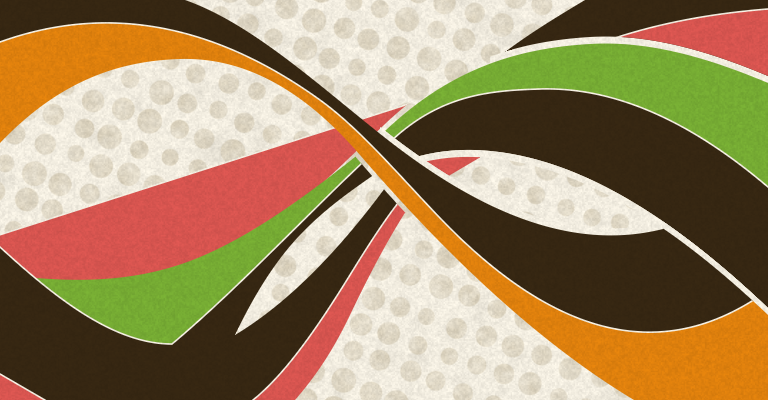
Give the GLSL for this background, as a Shadertoy shader.

```glsl
const vec3 PAPER = vec3(.95, .93, .88);
const vec3 SPOT = vec3(.81, .77, .68);
const vec3 DARK = vec3(.21, .15, .07);
const vec3 ORANGE = vec3(.87, .50, .05);
const vec3 GREEN = vec3(.46, .67, .20);
const vec3 RED = vec3(.84, .33, .31);

float hash(vec2 p) {
    vec3 q = fract(p.xyx * .1031);
    q += dot(q, q.yzx + 33.33);
    return fract((q.x + q.y) * q.z);
}

float noise(vec2 p) {
    vec2 i = floor(p), f = fract(p);
    f *= f * (3. - 2. * f);
    return mix(mix(hash(i), hash(i + vec2(1, 0)), f.x),
               mix(hash(i + vec2(0, 1)), hash(i + 1.), f.x), f.y);
}

// Cubic height between knots (x, y, slope), straight outside them
float arc(float x, vec3 a, vec3 b) {
    float h = b.x - a.x, t = clamp((x - a.x) / h, 0., 1.), s = 1. - t;
    float y = mix(a.y, b.y, t * t * (3. - 2. * t)) + h * t * s * (a.z * s - b.z * t);
    return y + a.z * min(x - a.x, 0.) + b.z * max(x - b.x, 0.);
}

float arc(float x, vec3 a, vec3 b, vec3 c) {
    return x < b.x ? arc(x, a, b) : arc(x, b, c);
}

float arc(float x, vec3 a, vec3 b, vec3 c, vec3 d) {
    return x < c.x ? arc(x, a, b, c) : arc(x, c, d);
}

// Signed distance in pixels from the zero level of a field
float pixels(float d) {
    return d / max(length(vec2(dFdx(d), dFdy(d))), 1e-5);
}

float fill(float d) {
    return clamp(.5 + pixels(d), 0., 1.);
}

float band(float y, float low, float high) {
    return fill(min(y - low, high - y));
}

float rim(float d) {
    return clamp(.5 + .008 * iResolution.y / 4. - abs(pixels(d)), 0., 1.);
}

// Paper with a tilted grid of worn, jittered spots
vec3 spottedPaper(vec2 p) {
    vec2 g = mat2(.94, .34, -.34, .94) * p / .30;
    vec2 id = floor(g) + 40.;
    vec2 jitter = vec2(hash(id), hash(id + 17.)) - .5;
    float radius = mix(.28, .42, hash(id + 5.));
    float edge = 4. / iResolution.y / .30;
    float spot = 1. - smoothstep(-edge, edge, length(fract(g) - .5 - .18 * jitter) - radius);
    float wear = noise(p * 9.) * .6 + noise(p * 23.) * .4;
    vec3 paper = PAPER - .05 * smoothstep(.5, .9, noise(p * 5. + 30.) * .6 + wear * .4);
    return mix(paper, SPOT, spot * mix(.25, .85, wear));
}

void mainImage(out vec4 fragColor, in vec2 fragCoord) {
    vec2 p = fragCoord / iResolution.xy * vec2(7.68, 4);
    float x = p.x, y = p.y;
    vec3 col = spottedPaper(p);

    // Main ribbon edges
    float mainTop = arc(x, vec3(1.85, 4, -.35), vec3(3.79, 2.67, -.8), vec3(6.63, 1.71, .25));
    float orangeTop = arc(x, vec3(0, 3.58, .36), vec3(3.2, 3, -.72),
                          vec3(4.4, 1.82, -1.04), vec3(7.52, .99, .62));
    float orangeLow = arc(x, vec3(0, 2.57, 1.05), vec3(1.8, 3.41, .03),
                          vec3(3.6, 2.45, -1.16), vec3(6.34, 0, -.6));

    // Right arch edges
    float archLow = arc(x, vec3(4.16, 2.43, .28), vec3(5.12, 2.46, -.18), vec3(7.68, .92, -.95));
    float archTop = arc(x, vec3(3.9, 2.58, .95), vec3(5.4, 3.11, .03), vec3(7.68, 2.13, -.85));
    float greenTop = arc(x, vec3(3.85, 2.69, .95), vec3(5.9, 3.56, .06), vec3(7.68, 3.17, -.42));
    float cornerLeft = arc(x, vec3(5.05, 3.48, .75), vec3(5.85, 4, .6));
    float redTop = arc(x, vec3(6.18, 3.63, .32), vec3(7.68, 3.91, .08));
    float mainEdge = x < 5. ? mainTop : min(mainTop, archLow - .07);

    // Right arches, top to bottom
    float gap = mainEdge + .07;
    float strip = greenTop + .07;
    col = mix(col, PAPER, band(y, greenTop, strip) * step(4.9, x));
    col = mix(col, DARK, band(y, strip, cornerLeft));
    col = mix(col, RED, band(y, strip, redTop));
    col = mix(col, PAPER, rim(y - redTop) * fill(y - strip));
    col = mix(col, GREEN, band(y, max(archTop, gap), greenTop));
    col = mix(col, DARK, band(y, max(archLow, gap), archTop));
    col = mix(col, PAPER, rim(y - archTop) * fill(y - gap));
    col = mix(col, PAPER, band(y, max(archLow - .07, mainEdge), archLow) * step(4., x));
    float wedge = max(gap, 2.42 + .59 * (x - 4.79));
    col = mix(col, RED, band(y, wedge, archLow - .07));
    col = mix(col, PAPER, band(y, mainEdge, gap) * step(3.8, x));

    // Left sweep edges
    float sweepTop = arc(x, vec3(.36, 1.22, -.08), vec3(2, 1.43, .42), vec3(3.6, 2.47, .8));
    float sweepLow = max(arc(x, vec3(0, 1.53, -.92), vec3(1.72, .56, 0)),
                         arc(x, vec3(1.72, .56, .84), vec3(3.62, 2.37, .95)));
    float leafTop = arc(x, vec3(2.35, .65, 2.1), vec3(3, 1.65, 1.05), vec3(3.75, 2.26, .7));
    float leafLow = arc(x, vec3(2.35, .65, .6), vec3(3.85, 2.12, 1.35));
    float redLeft = arc(x, vec3(2.53, 0, .8), vec3(3.5, 1.25, 1.62), vec3(3.98, 1.97, 1.3));
    float redRight = arc(x, vec3(2.95, 0, 1.15), vec3(3.5, .85, 2.1), vec3(4.08, 1.92, 1.55));

    // Left sweep with its open leaf
    float under = orangeLow - .07;
    float leaf = min(y - leafLow, leafTop - y);
    float darkSweep = min(min(y - redLeft, min(sweepLow, under) - y), -leaf);
    col = mix(col, GREEN, band(y, sweepLow, min(sweepTop, under)));
    col = mix(col, DARK, fill(darkSweep));
    col = mix(col, RED, band(y, redRight, min(redLeft, under)));
    col = mix(col, RED, fill(.26 - .58 * x - y));
    float seams = max(max(rim(y - sweepLow), rim(y - redLeft)), rim(y - .26 + .58 * x));
    col = mix(col, PAPER, seams * fill(under - y));

    // Main ribbon
    col = mix(col, DARK, band(y, orangeTop, mainEdge));
    col = mix(col, ORANGE, band(y, orangeLow, min(orangeTop, mainEdge)));
    col = mix(col, PAPER, rim(y - orangeTop) * fill(mainEdge - y));

    // Printed grain, weaker on dark ink
    float grain = noise(p * 70.) * .6 + noise(p * 31.) * .4 - .5;
    col *= 1. + .13 * grain;
    fragColor = vec4(col, 1);
}
```
